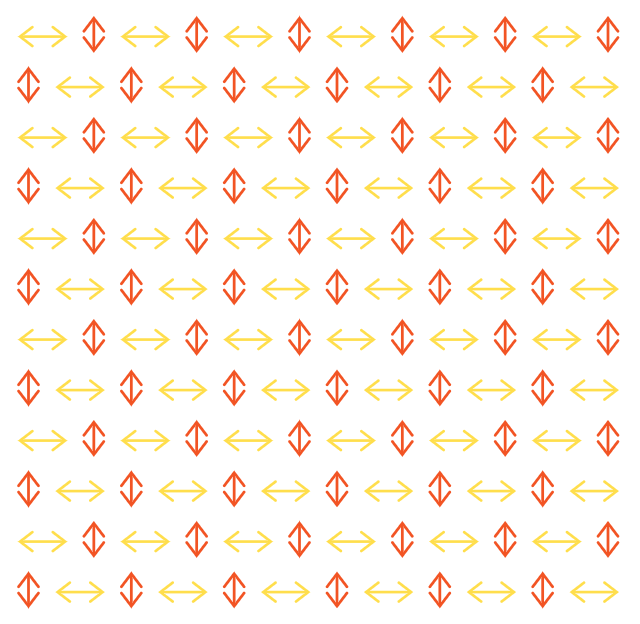
Give the GLSL for this pattern, as a WebGL 1 fragment shader.

```glsl
precision highp float;
// Staggered rows of yellow horizontal and red vertical double-headed arrows on white.

uniform vec2 u_resolution;

// Layout lengths: the canvas is CANVAS_WIDTH units wide.
const float CANVAS_WIDTH = 768.0;
const float COLUMNS = 6.0;
const float ROWS = 12.0;
const float COLUMN_PITCH = 123.4;
const float ROW_PITCH = 60.6;
const float FIRST_ROW = 38.3;
const float VERTICAL_LIFT = 2.6;

const vec3 PAPER = vec3(1.0);
const vec3 YELLOW = vec3(1.0, 0.87, 0.30);
const vec3 RED = vec3(0.95, 0.33, 0.14);

// Index of the closest of a limited run of evenly spaced marks.
float nearestIndex(float x, float first, float pitch, float count) {
    return clamp(floor((x - first) / pitch + 0.5), 0.0, count - 1.0);
}

// Offset from the closest mark.
float nearestOffset(float x, float first, float pitch, float count) {
    return x - first - pitch * nearestIndex(x, first, pitch, count);
}

// Distance to the centre lines of a double-headed arrow along x.
// barb is the reach of each head stroke, back from the tip and sideways.
float doubleArrow(vec2 p, float tip, vec2 barb) {
    vec2 q = abs(p);
    float shaft = length(vec2(max(q.x - tip, 0.0), q.y));

    // Unbounded at the tip for a mitred point, bounded at the round end.
    vec2 stroke = vec2(-barb.x, barb.y);
    vec2 fromTip = q - vec2(tip, 0.0);
    float along = min(dot(fromTip, stroke) / dot(stroke, stroke), 1.0);
    float head = length(fromTip - stroke * along);
    return min(shaft, head);
}

// Antialiased coverage of a line with the given half width.
float lineCoverage(float dist, float halfWidth, float pixel) {
    return clamp(0.5 + (halfWidth - dist) / pixel, 0.0, 1.0);
}

void main() {
    float pixel = CANVAS_WIDTH / u_resolution.x;
    vec2 p = gl_FragCoord.xy * pixel;

    // Alternate rows begin with a different arrow.
    float row = nearestIndex(p.y, FIRST_ROW, ROW_PITCH, ROWS);
    float alternate = mod(row, 2.0);
    float y = p.y - FIRST_ROW - row * ROW_PITCH;

    float firstHorizontal = mix(96.1, 51.1, alternate);
    float firstVertical = mix(34.2, 112.6, alternate);
    vec2 horizontal = vec2(nearestOffset(p.x, firstHorizontal, COLUMN_PITCH, COLUMNS), y);
    vec2 vertical = vec2(nearestOffset(p.x, firstVertical, COLUMN_PITCH, COLUMNS), y - VERTICAL_LIFT);

    float yellowLine = doubleArrow(horizontal, 27.0, vec2(14.7, 11.3));
    float redLine = doubleArrow(vertical.yx, 19.4, vec2(15.6, 11.9));

    vec3 color = mix(PAPER, YELLOW, lineCoverage(yellowLine, 1.6, pixel));
    color = mix(color, RED, lineCoverage(redLine, 1.65, pixel));
    gl_FragColor = vec4(color, 1.0);
}
```
